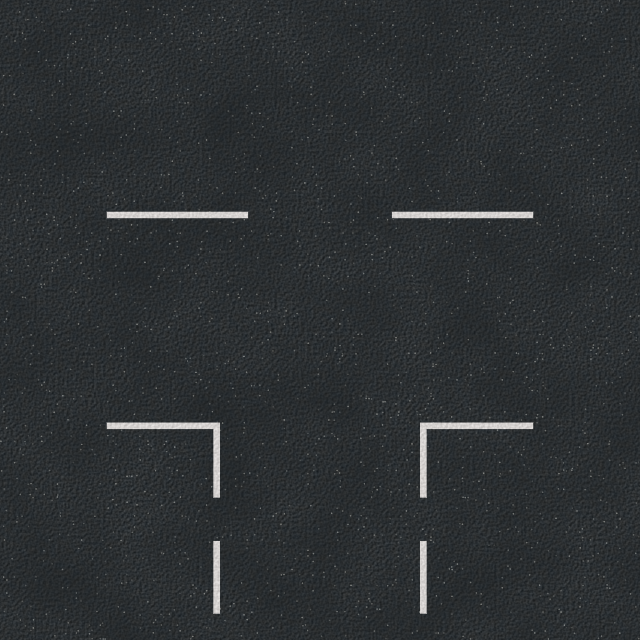
This texture is drawn by a Shadertoy shader. Its source:

```glsl
// Dark asphalt with pale painted bars and corner marks, mirrored left to right.
#define ASPHALT vec3(0.166, 0.181, 0.190)
#define PAINT vec3(0.835, 0.822, 0.815)
#define LINE_HALF 0.0052
#define OUTER_X 0.3333
#define GRAIN_SCALE 213.0
#define RELIEF 0.062
#define FINE_GRAIN 0.050
#define MOTTLE 0.022
#define SPECK_SCALE 240.0
#define SPECK_SHARE 0.035
#define PAINT_GRAIN 0.11

float hash(vec2 p) {
    vec3 q = fract(p.xyx * vec3(0.1031, 0.1030, 0.0973));
    q += dot(q, q.yzx + 33.33);
    return fract((q.x + q.y) * q.z);
}

vec2 gradientAt(vec2 cell) {
    float angle = 6.28318 * hash(cell);
    return vec2(cos(angle), sin(angle));
}

float gradientNoise(vec2 p) {
    vec2 cell = floor(p), f = fract(p);
    vec2 w = f * f * f * (f * (f * 6.0 - 15.0) + 10.0);
    vec2 e = vec2(1.0, 0.0);
    float a = dot(gradientAt(cell), f);
    float b = dot(gradientAt(cell + e), f - e);
    float c = dot(gradientAt(cell + e.yx), f - e.yx);
    float d = dot(gradientAt(cell + 1.0), f - 1.0);
    return mix(mix(a, b, w.x), mix(c, d, w.x), w.y);
}

float fbm(vec2 p) {
    float sum = 0.0, amplitude = 1.0;
    for (int i = 0; i < 4; i++) {
        sum += amplitude * gradientNoise(p);
        p = p * 2.03 + 17.3;
        amplitude *= 0.6;
    }
    return sum;
}

// Signed distance to a box given by its opposite corners.
float boxDistance(vec2 p, vec2 low, vec2 high) {
    vec2 d = abs(p - 0.5 * (low + high)) - 0.5 * (high - low);
    return length(max(d, 0.0)) + min(max(d.x, d.y), 0.0);
}

float horizontalBar(vec2 p, float startX, float y) {
    return boxDistance(p, vec2(startX, y - LINE_HALF), vec2(OUTER_X, y + LINE_HALF));
}

float verticalBar(vec2 p, float x, float bottom, float top) {
    return boxDistance(p, vec2(x - LINE_HALF, bottom), vec2(x + LINE_HALF, top));
}

float markings(vec2 uv) {
    vec2 p = vec2(abs(uv.x - 0.5), uv.y);
    float d = horizontalBar(p, 0.1122, 0.6641);
    d = min(d, horizontalBar(p, 0.1562, 0.3346));
    d = min(d, verticalBar(p, 0.1614, 0.2225, 0.3398));
    return min(d, verticalBar(p, 0.1614, 0.0412, 0.1549));
}

// Scattered bright stone chips, one candidate per cell.
float chips(vec2 p) {
    vec2 cell = floor(p);
    vec2 center = 0.3 + 0.4 * vec2(hash(cell + 7.1), hash(cell + 29.7));
    float present = step(1.0 - SPECK_SHARE, hash(cell + 53.3));
    return present * smoothstep(0.5, 0.1, length(fract(p) - center));
}

void mainImage(out vec4 fragColor, in vec2 fragCoord) {
    vec2 uv = fragCoord / iResolution.xy;
    float pixel = 1.0 / iResolution.y;

    // Grain lit diagonally, as small bumps
    vec2 g = uv * GRAIN_SCALE;
    float relief = gradientNoise(g) - gradientNoise(g + vec2(0.45, -0.4));
    float fine = gradientNoise(uv * GRAIN_SCALE * 1.63 + 41.0);
    float patches = fbm(uv * 7.0 + 3.0);

    // Asphalt with broad mottling and faint cool or warm tints
    float strength = 1.0 + 0.5 * patches;
    vec3 color = ASPHALT + MOTTLE * patches;
    color += strength * (RELIEF * relief + FINE_GRAIN * fine);
    float tint = gradientNoise(uv * 90.0 + 11.0);
    color += 0.012 * tint * vec3(1.0, 0.0, -1.0);
    float chipTone = 0.10 + 0.20 * hash(floor(uv * SPECK_SCALE) + 83.0);
    color += chips(uv * SPECK_SCALE) * chipTone * vec3(1.0, 0.98, 0.92);

    // Worn paint that keeps some of the surface grain
    vec3 paint = PAINT + PAINT_GRAIN * (0.7 * relief + 0.6 * fine);
    float coverage = 1.0 - smoothstep(-0.5 * pixel, 0.5 * pixel, markings(uv));
    color = mix(color, paint, coverage);

    fragColor = vec4(clamp(color, 0.0, 1.0), 1.0);
}
```
